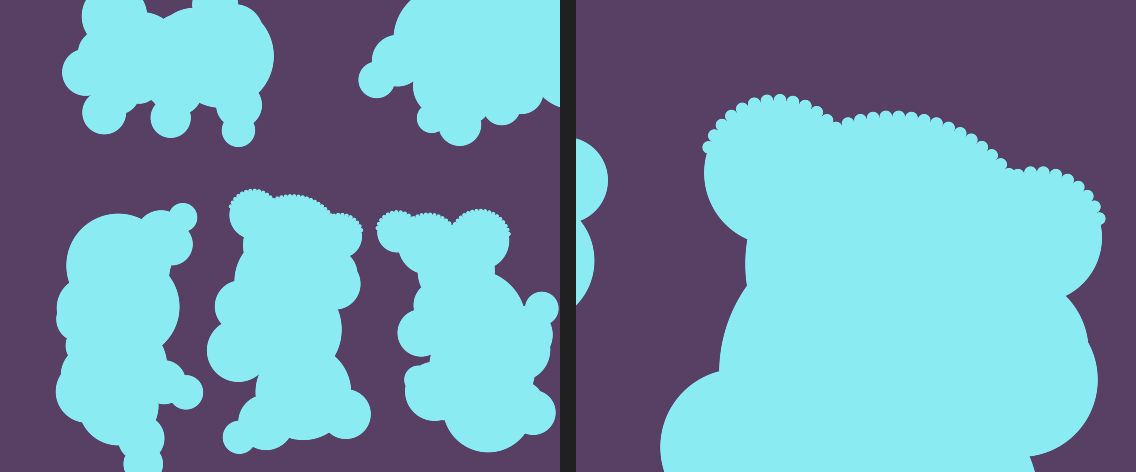
Left: the whole. Right: its middle third, enlarged.
Write a WebGL 2 fragment shader that draws this background.

```glsl
#version 300 es
precision highp float;
// Flat pale clouds built from overlapping discs on a dusky purple sky.

uniform vec2 u_resolution;
out vec4 fragColor;

// Colours
const vec3 SKY = vec3(0.34, 0.25, 0.39);
const vec3 CLOUD = vec3(0.54, 0.92, 0.95);

// Lengths are in canvas heights; ranges are (smallest, largest)
const int LOWER_CLOUDS = 3;
const int UPPER_CLOUDS = 2;
const int CORES = 4;
const int PUFFS = 3;
const vec2 CORE_RADIUS = vec2(0.08, 0.12);
const vec2 PUFF_RADIUS = vec2(0.045, 0.07);
const vec2 BUD_RADIUS = vec2(0.03, 0.048);
const float BUD_CHANCE = 0.5;
const float LOWER_SPINE = 0.30;
const float UPPER_SPINE = 0.25;
const float SPINE_TILT = 0.8;
const float JITTER = 0.04;
const float BEAD_PITCH = 0.009;
const float BEAD_RADIUS = 0.0045;
const float BEAD_MIN_HEIGHT = 0.42;
const float TAU = 6.28319;

float hash(vec2 p) {
    return fract(sin(dot(p, vec2(12.9898, 78.233))) * 43758.5453);
}

float pick(vec2 range, vec2 seed) {
    return mix(range.x, range.y, hash(seed));
}

vec2 polar(float angle) {
    return vec2(cos(angle), sin(angle));
}

// Disc whose upward rim may carry a row of tiny beads
float disc(vec2 p, float radius, bool beaded) {
    float d = length(p) - radius;
    if (beaded && abs(d) < 4.0 * BEAD_RADIUS) {
        float stepAngle = TAU / floor(TAU * radius / BEAD_PITCH);
        float beadAngle = (floor(atan(p.y, p.x) / stepAngle) + 0.5) * stepAngle;
        vec2 bead = radius * polar(beadAngle);
        if (bead.y > 0.2 * radius) d = min(d, length(p - bead) - BEAD_RADIUS);
    }
    return d;
}

// Core discs along a spine, puffs around each core, buds on some puffs
float cloud(vec2 p, vec2 centre, float spine, float heading, float id, bool mayBead) {
    float d = 1e3;
    for (int i = 0; i < CORES; i++) {
        float along = float(i) / float(CORES - 1) - 0.5;
        vec2 coreSeed = vec2(id, float(i) + 1.0);
        vec2 core = centre + polar(heading) * spine * along;
        core += polar(TAU * hash(coreSeed + 0.13)) * 0.5 * JITTER;
        float coreR = pick(CORE_RADIUS, coreSeed);
        d = min(d, disc(p - core, coreR, mayBead && core.y > BEAD_MIN_HEIGHT));

        for (int j = 0; j < PUFFS; j++) {
            vec2 seed = coreSeed + vec2(17.0, 5.0) * float(j + 1);
            float angle = TAU * (float(j) + hash(seed + 0.29)) / float(PUFFS);
            vec2 puff = core + polar(angle) * coreR;
            float puffR = pick(PUFF_RADIUS, seed);
            d = min(d, disc(p - puff, puffR, mayBead && puff.y > BEAD_MIN_HEIGHT));

            if (hash(seed + 0.41) < BUD_CHANCE) {
                float turn = (hash(seed + 0.57) - 0.5) * 1.8;
                vec2 bud = puff + polar(angle + turn) * puffR * 1.1;
                float budR = pick(BUD_RADIUS, seed + 0.73);
                d = min(d, disc(p - bud, budR, mayBead && bud.y > BEAD_MIN_HEIGHT));
            }
        }
    }
    return d;
}

float cloudField(vec2 p) {
    float d = 1e3;
    for (int k = 0; k < LOWER_CLOUDS + UPPER_CLOUDS; k++) {
        bool lower = k < LOWER_CLOUDS;
        float column = float(lower ? k : k - LOWER_CLOUDS);
        float id = float(k) + 3.0;

        // Tall clouds fill the lower row, wide ones hang from the top
        vec2 centre = lower
            ? vec2(0.24 + 0.38 * column, 0.28 + 0.06 * mod(column, 2.0))
            : vec2(0.36 + 0.74 * column, 0.88 + 0.03 * column);
        centre += (vec2(hash(vec2(id, 0.31)), hash(vec2(id, 0.67))) - 0.5) * JITTER;

        float heading = (hash(vec2(id, 0.83)) - 0.5) * SPINE_TILT;
        heading += lower ? 0.25 * TAU : 0.0;
        float spine = lower ? LOWER_SPINE : UPPER_SPINE;
        d = min(d, cloud(p, centre, spine, heading, id, lower && k > 0));
    }
    return d;
}

void main() {
    vec2 p = gl_FragCoord.xy / u_resolution.y;
    float halfPixel = 0.5 / u_resolution.y;
    float cover = 1.0 - smoothstep(-halfPixel, halfPixel, cloudField(p));
    fragColor = vec4(mix(SKY, CLOUD, cover), 1.0);
}
```
